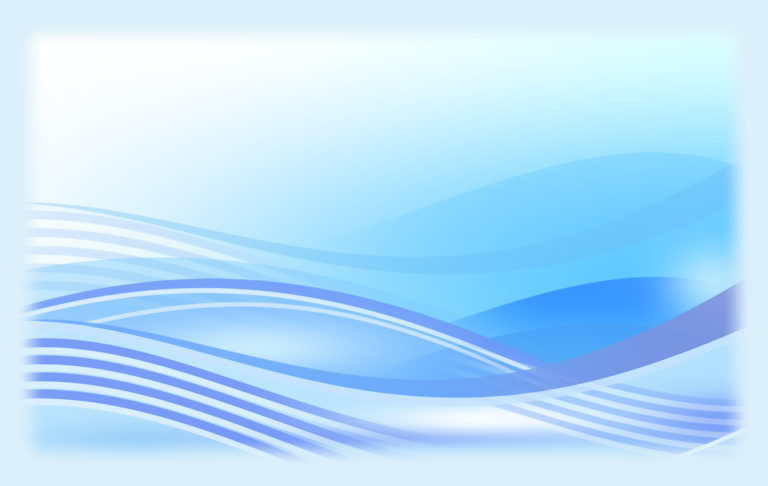
Give the GLSL for this background, as a WebGL 1 fragment shader.

```glsl
precision highp float;
uniform vec2 u_resolution;

// Smooth curve through five heights, evenly spaced across the canvas
float wave(float x, float a, float b, float c, float d, float e) {
  float t = 4.0 * x;
  vec4 d1 = vec4(b - a, c - b, d - c, e - d);
  vec3 d2 = d1.yzw - d1.xyz;
  vec2 d3 = d2.yz - d2.xy;
  return a + t * (d1.x + (t - 1.0) / 2.0 * (d2.x + (t - 2.0) / 3.0
    * (d3.x + (t - 3.0) / 4.0 * (d3.y - d3.x))));
}

// Antialiased area below a curve
float below(float y, float top) {
  float soft = 1.0 / u_resolution.y;
  return smoothstep(-soft, soft, top - y);
}

float band(float y, float top, float bottom) {
  return below(y, top) * (1.0 - below(y, bottom));
}

float glow(vec2 p, vec2 center, vec2 size) {
  vec2 d = (p - center) / size;
  return exp(-dot(d, d));
}

void main() {
  vec2 p = gl_FragCoord.xy / u_resolution;
  float x = p.x;
  float y = p.y;
  vec3 white = vec3(1.0);
  vec3 pale = vec3(0.84, 0.95, 0.99);
  vec3 azure = vec3(0.33, 0.77, 1.0);
  vec3 violet = vec3(0.43, 0.56, 0.96);

  // Sky
  vec3 color = mix(white, vec3(0.86, 1.0, 1.0), smoothstep(0.2, 1.0, x));
  color = mix(color, azure, (1.0 - smoothstep(0.42, 0.95, y)) * smoothstep(-0.2, 1.0, x));

  // Distant hill and ribbon
  float farHill = wave(x, 0.40, 0.434, 0.545, 0.669, 0.63);
  color = mix(color, vec3(0.42, 0.79, 1.0), 0.4 * below(y, farHill)
    * smoothstep(0.33, 0.7, x) * smoothstep(0.35, 0.6, y));
  float farTop = wave(x, 0.582, 0.535, 0.473, 0.521, 0.706);
  float farBottom = wave(x, 0.582, 0.519, 0.442, 0.465, 0.609);
  color = mix(color, vec3(0.42, 0.74, 0.96), 0.36 * band(y, farTop, farBottom));

  // Pale stripes falling from the upper left
  for (int i = 0; i < 5; i++) {
    float k = float(i);
    float top = wave(x, 0.564, 0.514, 0.383, 0.26, 0.18) - k * mix(0.037, 0.025, x);
    float fade = 1.0 - smoothstep(0.2, 0.6, x);
    color = mix(color, vec3(0.72, 0.82, 0.97), 0.4 * fade * band(y, top, top - 0.018));
    color = mix(color, white, 0.45 * fade * band(y, top - 0.018, top - 0.034));
  }

  // Broad arch
  float arch = wave(x, 0.434, 0.469, 0.401, 0.255, 0.095);
  color = mix(color, vec3(0.48, 0.79, 0.99), 0.42 * below(y, arch));

  // Blue hills on the right
  float hill = wave(x, 0.115, 0.177, 0.29, 0.412, 0.377);
  color = mix(color, vec3(0.22, 0.59, 1.0), below(y, hill) * smoothstep(0.5, 0.72, x)
    * smoothstep(0.22, 0.4, y) * (1.0 - smoothstep(0.83, 0.96, x)));
  color = mix(color, pale, 0.75 * glow(p, vec2(0.93, 0.42), vec2(0.06, 0.075)));
  float nearHill = wave(x, 0.01, 0.105, 0.243, 0.331, 0.249);
  color = mix(color, vec3(0.28, 0.62, 0.96), 0.65 * below(y, nearHill) * smoothstep(0.45, 0.6, x));

  // Layered arches on the left
  float upper = wave(x, 0.356, 0.426, 0.377, 0.23, 0.074);
  float lower = wave(x, 0.29, 0.374, 0.337, 0.177, 0.012);
  float archFade = 1.0 - smoothstep(0.62, 0.95, x);
  color = mix(color, vec3(0.42, 0.70, 0.99), 0.5 * archFade * band(y, upper, lower));
  color = mix(color, violet, 0.65 * archFade * band(y, upper, upper - 0.014 - 0.02 * x));
  color = mix(color, white, 0.65 * archFade * band(y, upper - 0.014 - 0.02 * x, upper - 0.024 - 0.02 * x));
  color = mix(color, vec3(0.46, 0.71, 1.0), 0.65 * archFade * below(y, lower));
  color = mix(color, white, 0.55 * archFade * band(y, lower, lower - 0.009));
  color = mix(color, pale, 0.85 * glow(p, vec2(0.33, 0.285), vec2(0.15, 0.055)));

  // Bright ground under the main ribbon
  float ribbonTop = wave(x, 0.337, 0.296, 0.222, 0.265, 0.455);
  float ribbonBottom = wave(x, 0.337, 0.28, 0.191, 0.208, 0.346);
  float ground = below(y, ribbonBottom);
  color = mix(color, vec3(0.76, 0.91, 0.99), 0.88 * ground);
  color = mix(color, violet, 0.55 * ground * glow(p, vec2(0.52, 0.1), vec2(0.24, 0.025)));
  color = mix(color, white, 0.9 * ground * glow(p, vec2(0.63, 0.137), vec2(0.14, 0.03)));
  color = mix(color, violet, 0.8 * ground * glow(p, vec2(0.94, 0.13), vec2(0.09, 0.055)));
  color = mix(color, vec3(0.52, 0.77, 0.96), 0.5 * ground * glow(p, vec2(0.17, 0.09), vec2(0.12, 0.045)));

  // Stripes sweeping down to the right
  for (int i = 0; i < 5; i++) {
    float k = float(i);
    float top = wave(x, 0.32, 0.40, 0.35, 0.235, 0.18) - k * 0.027;
    float fade = smoothstep(0.55, 0.72, x);
    color = mix(color, vec3(0.48, 0.64, 0.98), 0.4 * fade * band(y, top, top - 0.014));
    color = mix(color, white, 0.3 * fade * band(y, top - 0.014, top - 0.026));
  }

  // Main ribbon with its light lower edge
  vec3 ribbon = mix(vec3(0.42, 0.66, 0.98), vec3(0.50, 0.56, 0.86), smoothstep(0.5, 0.95, x));
  color = mix(color, ribbon, 0.86 * band(y, ribbonTop, ribbonBottom));
  color = mix(color, vec3(0.78, 0.89, 1.0), 0.8 * band(y, ribbonBottom, ribbonBottom - 0.018));

  // Violet strands on the lower left
  for (int i = 0; i < 4; i++) {
    float k = float(i);
    float top = wave(x, 0.296, 0.247, 0.125, 0.085, 0.15)
      - k * wave(x, 0.034, 0.035, 0.046, 0.08, 0.12);
    float fade = 1.0 - smoothstep(0.3, 0.62, x);
    color = mix(color, violet, 0.85 * fade * band(y, top, top - 0.019));
    color = mix(color, vec3(0.88, 0.95, 1.0), 0.8 * fade * band(y, top - 0.019, top - 0.032));
  }

  // Light rim at the lower right
  float rim = 0.035 + 0.5 * (x - 0.83) + 0.8 * (x - 0.83) * (x - 0.83);
  color = mix(color, white, 0.8 * band(y, rim, rim - 0.009) * smoothstep(0.8, 0.9, x));
  color = mix(color, pale, 0.6 * below(y, rim) * smoothstep(0.8, 0.9, x));

  // Soft rounded frame
  vec2 q = abs(p - 0.5) * vec2(u_resolution.x / u_resolution.y, 1.0);
  vec2 halfSize = vec2(0.5 * u_resolution.x / u_resolution.y - 0.035, 0.46);
  vec2 d = q - halfSize + 0.06;
  float edge = length(max(d, 0.0)) + min(max(d.x, d.y), 0.0) - 0.06;
  color = mix(vec3(0.86, 0.94, 0.98), color, smoothstep(0.0, 0.06, -edge));

  gl_FragColor = vec4(color, 1.0);
}
```
